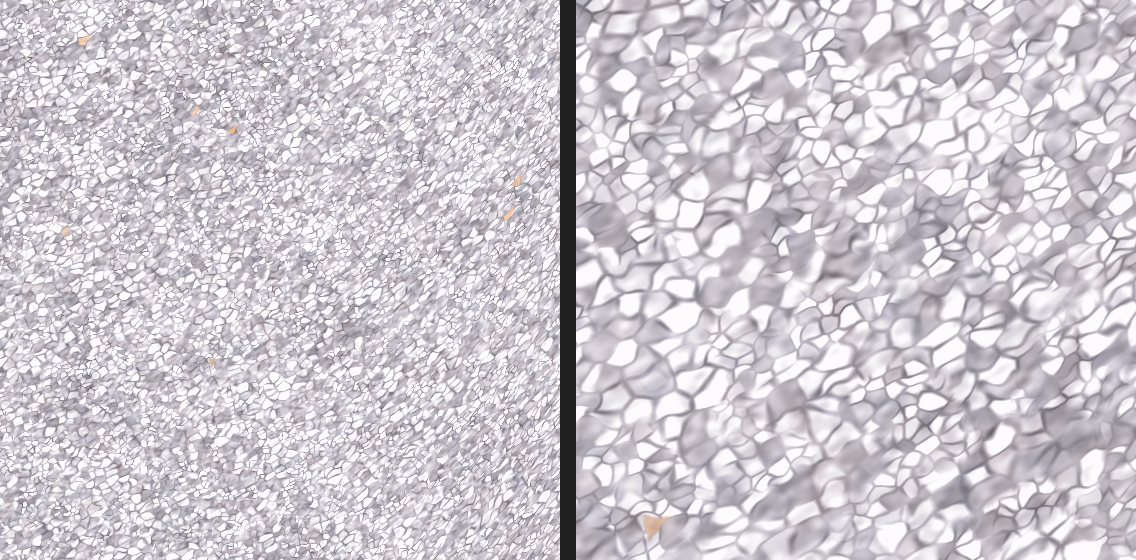
Left: the whole. Right: its middle third, enlarged.
Reproduce this texture procedurally as a WebGL 1 fragment shader.

```glsl
precision highp float;
// Pale crushed-stone surface: slanted white and grey flakes with rare ochre chips.

uniform vec2 u_resolution;

const float SLANT = 0.54;                        // flake direction, radians
const float BEND = 0.55;                         // flakes steepen to the right
const vec2 COARSE_CELLS = vec2(50.0, 80.0);      // flakes per canvas, along and across
const vec2 FINE_CELLS = vec2(84.0, 122.0);
const float WARP = 0.007;                        // irregularity of the outlines
const float GAP_DARK = 0.52;
const float GAP_LIGHT = 0.82;
const float FLAKE_DARK = 0.69;
const float FLAKE_LIGHT = 1.14;                  // above one: clipped to white
const float GRAIN = 0.24;                        // strength of fine mottling
const float DRIFT = 0.13;                        // strength of broad clouds
const float OCHRE_SHARE = 0.0022;
const vec3 WHITE = vec3(0.992, 0.985, 0.994);
const vec3 GREY_TINT = vec3(0.004, -0.015, 0.014);
const vec3 OCHRE = vec3(0.93, 0.72, 0.54);

vec3 hash3(vec2 p) {
  vec3 h = fract(p.xyx * vec3(0.1031, 0.1030, 0.0973));
  h += dot(h, h.yxz + 33.33);
  return fract((h.xxy + h.yzz) * h.zyx);
}

float noise(vec2 p) {
  vec2 cell = floor(p);
  vec2 f = fract(p);
  f = f * f * (3.0 - 2.0 * f);
  float low = mix(hash3(cell).x, hash3(cell + vec2(1.0, 0.0)).x, f.x);
  float high = mix(hash3(cell + vec2(0.0, 1.0)).x, hash3(cell + 1.0).x, f.x);
  return mix(low, high, f.y);
}

// Cellular flakes: xyz = random values of the flake, w = inner coverage.
vec4 flakes(vec2 p) {
  vec2 cell = floor(p);
  float nearest = 9.0;
  float second = 9.0;
  vec3 id = vec3(0.0);
  for (int j = -1; j <= 1; j++) {
    for (int i = -1; i <= 1; i++) {
      vec2 c = cell + vec2(float(i), float(j));
      vec3 h = hash3(c + 17.0);
      float d = length(c + 0.1 + 0.8 * h.xy - p);
      if (d < nearest) {
        second = nearest;
        nearest = d;
        id = hash3(c + 251.0);
      } else {
        second = min(second, d);
      }
    }
  }
  return vec4(id, smoothstep(0.0, 0.34, second - nearest));
}

void main() {
  vec2 p = gl_FragCoord.xy / min(u_resolution.x, u_resolution.y);

  // Slanted, gently bent and warped flake space
  float right = max(p.x - 0.5, 0.0);
  vec2 bent = p - vec2(0.0, BEND * right * right);
  float c = cos(SLANT);
  float s = sin(SLANT);
  vec2 q = vec2(c * bent.x + s * bent.y, c * bent.y - s * bent.x) + 2.0;
  vec2 wobble = vec2(noise(q * 95.0), noise(q * 95.0 + 61.0)) - 0.5;
  vec2 w = q + WARP * wobble;

  // Two flake sizes, mixed in small patches
  vec4 coarse = flakes(w * COARSE_CELLS);
  vec4 fine = flakes(w * FINE_CELLS + 400.0);
  float ochre = step(1.0 - OCHRE_SHARE, coarse.y) * coarse.w;
  float fineness = smoothstep(0.38, 0.62, noise(q * 38.0 + 9.0) + 0.12 * (p.x - 0.5));
  fineness *= 1.0 - ochre;

  // Lightness of flakes, broken dark gaps and mottling
  float gap = mix(GAP_DARK, GAP_LIGHT, noise(q * vec2(85.0, 120.0) + 31.0));
  float coarseTone = mix(gap, mix(FLAKE_DARK, FLAKE_LIGHT, coarse.x), coarse.w);
  float fineTone = mix(gap, mix(FLAKE_DARK, FLAKE_LIGHT, fine.x), fine.w);
  float tone = mix(coarseTone, fineTone, fineness);
  tone += GRAIN * (noise(q * vec2(130.0, 205.0) + 77.0) - 0.5);
  float cloud = 0.6 * noise(p * 7.0 + 5.0) + 0.4 * noise(p * 19.0 + 43.0);
  tone += DRIFT * (cloud - 0.5);
  tone = clamp(tone, 0.42, 1.0);

  // Cool violet-grey tint that fades towards white
  float shade = smoothstep(1.0, 0.8, tone);
  float hue = noise(q * 60.0 + 13.0) - 0.5;
  vec3 color = tone * WHITE + shade * (GREY_TINT + hue * vec3(0.03, 0.0, -0.02));

  // Rare ochre chips, some paler
  color = mix(color, OCHRE * (0.8 + 0.25 * tone), ochre * mix(0.4, 1.0, coarse.z));

  gl_FragColor = vec4(clamp(color, 0.0, 1.0), 1.0);
}
```
